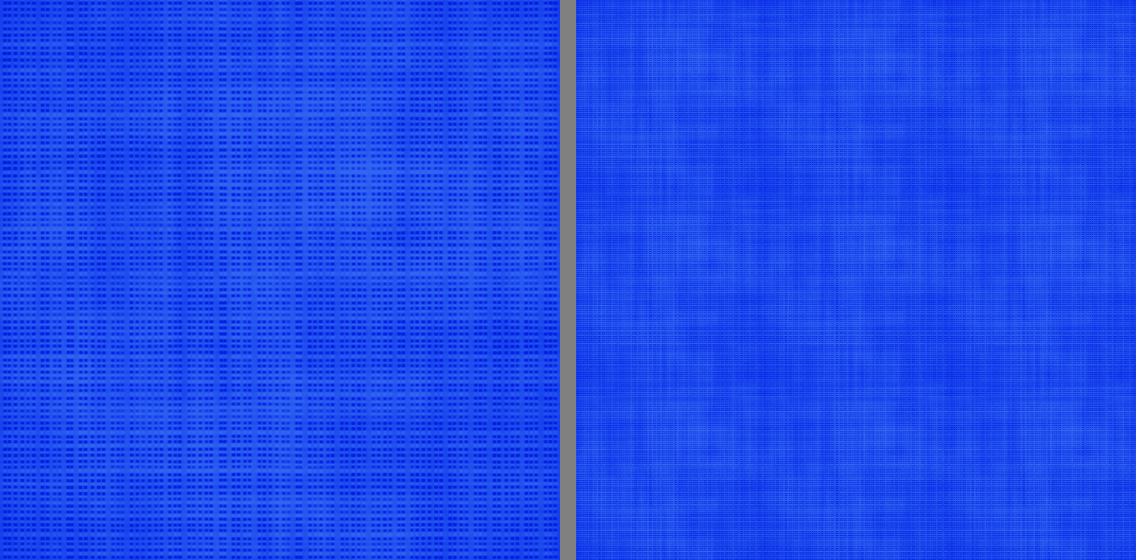
Left: one tile. Right: repeated 3 by 3.
Write a Shadertoy shader that draws this texture.

```glsl
// A plain-woven blue cloth: uneven warp and weft threads leave rows of small dark holes.
// Each direction gives a soft 1D openness; their product is a hole, and the
// remaining combinations shade the threads. All hashes and noise wrap at the edges.

const vec2 THREADS = vec2(88.0, 88.0);       // holes across and down
const float GROUP = 4.0;                     // gaps per thick thread
const vec2 HOLE_INNER = vec2(0.05, 0.03);    // fully open half size, in cells
const vec2 HOLE_OUTER = vec2(0.47, 0.45);    // fully closed half size, in cells
const vec2 THICK_PUSH = vec2(0.21, 0.08);    // how far a thick thread moves its gaps
const vec2 JITTER = vec2(0.14, 0.14);        // uneven thread spacing, in cells
const vec2 WEAKEST_GAP = vec2(0.66, 0.68);   // openness of the tightest gap
const float WAVER = 0.14;                    // sideways drift of threads, in cells
const float THREAD_LEVEL = 0.78;             // tone where threads cross
const float FLOAT_LIGHT = 0.20;              // lift of the weft between rows
const float WARP_SHADE = 0.11;               // dip of the warp between holes
const float HOLE_DEPTH = 0.92;
const float GRAIN = 0.12;
const float BROAD_TONE = 0.30;               // large soft light and dark areas
const vec2 BAND_TONE = vec2(0.20, 0.16);     // light and dark bands along warp and weft
const vec3 HOLE_COLOR = vec3(0.02, 0.12, 0.88);
const vec3 MID_COLOR = vec3(0.085, 0.255, 0.93);
const vec3 LIGHT_COLOR = vec3(0.195, 0.40, 0.94);

float hash(vec2 p) {
    return fract(sin(dot(p, vec2(127.1, 311.7))) * 43758.5453);
}

// Value noise over the unit square that repeats after a whole number of cells
float wrapNoise(vec2 uv, vec2 period) {
    vec2 p = uv * period;
    vec2 i = floor(p);
    vec2 f = fract(p);
    f = f * f * (3.0 - 2.0 * f);
    vec2 a = mod(i, period);
    vec2 b = mod(i + 1.0, period);
    return mix(mix(hash(a), hash(vec2(b.x, a.y)), f.x),
               mix(hash(vec2(a.x, b.y)), hash(b), f.x), f.y);
}

// One thread in every group is thick; its place in the group is random
float thick(float thread, float count, float seed) {
    float id = mod(thread, count);
    float place = floor(hash(vec2(floor(id / GROUP), seed)) * 2.99);
    return mod(id, GROUP) == place ? 1.0 : 0.0;
}

// Openness of the gaps between parallel threads, each with its own place and strength
float gap(float x, float count, float inner, float outer, float push, float jitter,
          float weakest, float seed) {
    float open = 0.0;
    for (int k = -1; k <= 1; k++) {
        float cell = floor(x) + float(k);
        float id = mod(cell, count);
        float shift = push * (thick(cell, count, seed) - thick(cell + 1.0, count, seed));
        float center = cell + 0.5 + shift + jitter * (hash(vec2(id, seed + 2.0)) - 0.5);
        float strength = mix(weakest, 1.0, sqrt(hash(vec2(id, seed + 5.0))));
        open = max(open, strength * (1.0 - smoothstep(inner, outer, abs(x - center))));
    }
    return open;
}

void mainImage(out vec4 fragColor, in vec2 fragCoord) {
    vec2 uv = fragCoord / iResolution.xy;
    vec2 pixel = THREADS / iResolution.xy;

    // Threads drift slightly along their length
    vec2 drift = vec2(wrapNoise(uv, vec2(31.0, 9.0)), wrapNoise(uv, vec2(9.0, 29.0))) - 0.5;
    vec2 p = uv * THREADS + WAVER * drift;

    // Soft edges widen when the cells become only a few pixels wide
    vec2 outer = max(HOLE_OUTER, HOLE_INNER + 1.5 * pixel);
    float openX = gap(p.x, THREADS.x, HOLE_INNER.x, outer.x, THICK_PUSH.x, JITTER.x,
                      WEAKEST_GAP.x, 3.0);
    float openY = gap(p.y, THREADS.y, HOLE_INNER.y, outer.y, THICK_PUSH.y, JITTER.y,
                      WEAKEST_GAP.y, 17.0);

    // Holes differ one by one, in streaks along the threads and in broad patches
    float single = wrapNoise(uv, THREADS);
    float streak = wrapNoise(uv, vec2(THREADS.x, 14.0)) + wrapNoise(uv, vec2(14.0, THREADS.y));
    float patchy = wrapNoise(uv, vec2(13.0, 11.0));
    float depth = HOLE_DEPTH * (0.68 + 0.24 * single + 0.15 * streak + 0.20 * patchy);

    // Weave shading
    float tone = THREAD_LEVEL;
    tone += FLOAT_LIGHT * openX * (1.0 - openY);
    tone -= WARP_SHADE * (1.0 - openX) * openY;
    tone -= depth * openX * openY;
    tone += GRAIN * (wrapNoise(uv, THREADS * 2.0) - 0.5);

    // Broad unevenness of the dye, and bands of lighter and darker thread
    float broad = 0.5 * wrapNoise(uv, vec2(4.0, 3.0)) + 0.5 * wrapNoise(uv, vec2(11.0, 10.0));
    vec2 bands = vec2(wrapNoise(uv, vec2(40.0, 3.0)), wrapNoise(uv, vec2(3.0, 37.0)));
    tone += BROAD_TONE * (broad - 0.5) + dot(BAND_TONE, bands - 0.5);
    tone = clamp(tone, 0.0, 1.0);

    vec3 color = mix(HOLE_COLOR, MID_COLOR, smoothstep(0.0, 0.5, tone));
    color = mix(color, LIGHT_COLOR, clamp(tone * 2.0 - 1.0, 0.0, 1.0));
    fragColor = vec4(color, 1.0);
}
```
